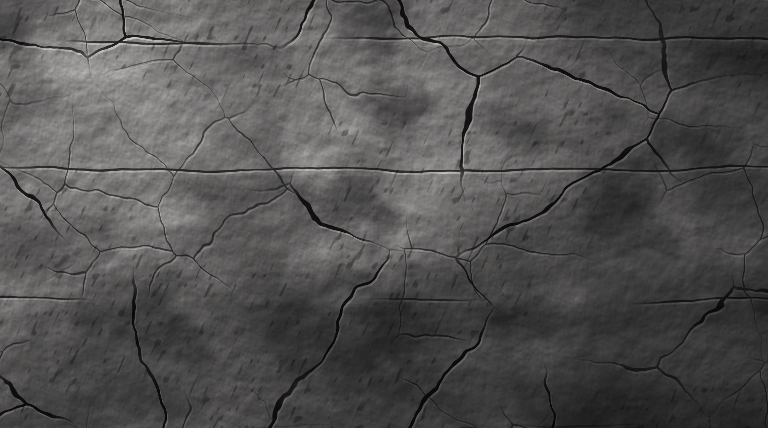
Write a WebGL 1 fragment shader that draws this texture.

```glsl
precision highp float;
uniform vec2 u_resolution;

// Lengths are in canvas heights
const vec3 TINT = vec3(1.0, 0.985, 0.98);
const vec2 LAMP_CENTER = vec2(0.36, 0.73);
const vec2 LAMP_SPREAD = vec2(1.12, 0.62);
const float AMBIENT = 0.15;
const float LAMP_POWER = 0.36;
const vec2 TO_LIGHT = vec2(-0.5, 0.86);
const float GRAIN_SCALE = 38.0;
const float GRAIN_STEP = 0.003;
const float GRAIN_DEPTH = 0.85;
const float MOTTLE = 0.95;
const float STAIN_DEPTH = 0.38;
const float SEAM_SPACING = 0.302;
const float SEAM_WIDTH = 0.0012;
const float CRACK_WARP = 0.15;
const float CRACK_DARK = 0.82;
const float RIM_STEP = 0.0055;
const float RIM_LIGHT = 0.36;

float hash(vec2 p) {
  return fract(sin(dot(p, vec2(127.1, 311.7))) * 43758.5453);
}

vec2 hash2(vec2 p) {
  return vec2(hash(p), hash(p + 57.3));
}

float noise(vec2 p) {
  vec2 i = floor(p);
  vec2 f = fract(p);
  f = f * f * (3.0 - 2.0 * f);
  float low = mix(hash(i), hash(i + vec2(1.0, 0.0)), f.x);
  float high = mix(hash(i + vec2(0.0, 1.0)), hash(i + 1.0), f.x);
  return mix(low, high, f.y);
}

float fbm(vec2 p) {
  float sum = 0.0;
  float amp = 0.52;
  for (int i = 0; i < 5; i++) {
    sum += amp * noise(p);
    p = mat2(1.6, 1.2, -1.2, 1.6) * p + 7.3;
    amp *= 0.5;
  }
  return sum;
}

// Distance to the nearest border between scattered cells
float cellBorder(vec2 p) {
  vec2 home = floor(p);
  vec2 nearCell = home;
  vec2 nearOffset = vec2(0.0);
  float best = 8.0;
  for (int y = -1; y <= 1; y++) {
    for (int x = -1; x <= 1; x++) {
      vec2 cell = home + vec2(float(x), float(y));
      vec2 offset = cell + hash2(cell) - p;
      float d = dot(offset, offset);
      if (d < best) {
        best = d;
        nearCell = cell;
        nearOffset = offset;
      }
    }
  }
  float border = 8.0;
  for (int y = -2; y <= 2; y++) {
    for (int x = -2; x <= 2; x++) {
      vec2 cell = nearCell + vec2(float(x), float(y));
      vec2 offset = cell + hash2(cell) - p;
      vec2 gap = offset - nearOffset;
      if (dot(gap, gap) > 0.0001)
        border = min(border, dot(0.5 * (offset + nearOffset), normalize(gap)));
    }
  }
  return border;
}

// Line that swells, thins and fades out along its length
float brokenLine(float dist, float width, float presence, vec2 p) {
  float w = width * presence * (0.25 + 1.3 * noise(p * 17.0));
  float soft = max(0.0022, 0.8 / u_resolution.y);
  return presence * (1.0 - smoothstep(w, w + soft, dist));
}

float cracks(vec2 p) {
  vec2 bend = vec2(fbm(p * 4.0), fbm(p * 4.0 + 17.0)) - 0.5;
  vec2 q = p + CRACK_WARP * bend;
  float wide = brokenLine(cellBorder(q * 2.5 + 3.0) / 2.5, 0.0028,
    smoothstep(0.36, 0.62, noise(p * 4.0 + 11.0)), p);
  float thin = brokenLine(cellBorder(q * 5.2 + 9.0) / 5.2, 0.0006,
    smoothstep(0.5, 0.75, noise(p * 5.0 + 31.0)), p);
  float row = (p.y + 0.035 * bend.x) / SEAM_SPACING;
  float seamDist = abs(fract(row + 0.5) - 0.5) * SEAM_SPACING;
  float seam = brokenLine(seamDist, SEAM_WIDTH,
    smoothstep(0.3, 0.65, noise(vec2(p.x * 3.0, floor(row + 0.5) * 5.0))), p);
  return max(max(wide, 0.65 * thin), 0.8 * seam);
}

void main() {
  vec2 p = gl_FragCoord.xy / u_resolution.y;

  // Lamp falloff
  vec2 away = (p - LAMP_CENTER) / LAMP_SPREAD;
  float tone = AMBIENT + LAMP_POWER * exp(-dot(away, away));

  // Trowel mottling, courses and stains
  tone *= 1.0 + MOTTLE * (fbm(p * vec2(3.5, 7.0) + 2.0) - 0.5);
  float course = (p.y + 0.03 * fbm(p * 5.0)) / SEAM_SPACING;
  tone *= 1.0 + 0.12 * (0.5 - fract(course)) * noise(p * 2.0);
  float stain = smoothstep(0.53, 0.74, fbm(p * vec2(3.6, 4.4) + 23.0));
  tone *= 1.0 - STAIN_DEPTH * stain;
  float scuff = smoothstep(0.56, 0.72, fbm(p * vec2(7.0, 10.0) + 41.0));
  tone *= 1.0 + 0.14 * scuff;

  // Plaster grain lit from the upper left, with slanted pits
  vec2 step2 = TO_LIGHT * GRAIN_STEP;
  float slope = fbm((p - step2) * GRAIN_SCALE) - fbm((p + step2) * GRAIN_SCALE);
  tone *= 1.0 + GRAIN_DEPTH * slope;
  vec2 slanted = vec2(p.x - 0.45 * p.y, p.y);
  float pits = smoothstep(0.78, 0.95, noise(slanted * vec2(120.0, 45.0)));
  tone *= 1.0 - 0.3 * pits * smoothstep(0.4, 0.7, noise(p * 6.0 + 5.0));

  // Cracks with a lit lower lip
  float crack = cracks(p);
  float lip = max(cracks(p + TO_LIGHT * RIM_STEP) - crack, 0.0);
  tone *= (1.0 + RIM_LIGHT * lip) * (1.0 - CRACK_DARK * crack);

  gl_FragColor = vec4(clamp(tone, 0.0, 1.0) * TINT, 1.0);
}
```
